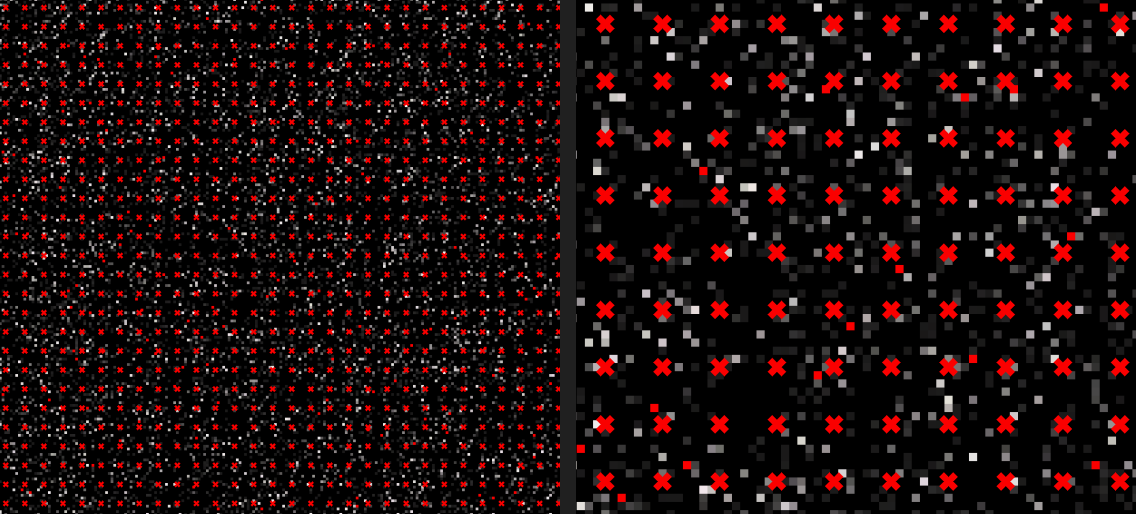
Left, the full canvas; right, a detail of the centre.
Write a Shadertoy shader that draws this pattern.

```glsl
// Grid of bold red crosses over a field of sparse grey square specks on black.

const float PITCH = 0.03405;               // cross spacing, in canvas widths
const vec2 FIRST_CROSS = vec2(0.302, 0.403); // from the top left, in pitches
const float CELLS_PER_PITCH = 7.0;
const float CROSS_SIZE = 0.325;            // in pitches
const vec3 RED = vec3(0.98, 0.0, 0.0);

float hash(vec2 p, float seed) {
    vec3 q = fract(vec3(p.xyx + seed * 17.3) * 0.1031);
    q += dot(q, q.yzx + 33.33);
    return fract((q.x + q.y) * q.z);
}

float valueNoise(vec2 p, float seed) {
    vec2 i = floor(p), f = fract(p);
    f = f * f * (3.0 - 2.0 * f);
    float low = mix(hash(i, seed), hash(i + vec2(1, 0), seed), f.x);
    float high = mix(hash(i + vec2(0, 1), seed), hash(i + vec2(1, 1), seed), f.x);
    return mix(low, high, f.y);
}

// Share of lit specks: uneven between columns and in broad patches
float speckDensity(vec2 cell) {
    float columns = 0.6 + 0.8 * valueNoise(vec2(cell.x / 3.0, 4.0), 1.0);
    float patches = 0.7 + 0.6 * valueNoise(cell / 7.0, 2.0);
    return 0.19 * columns * patches;
}

// Mostly dim greys, a few near white, and rare red cells
vec3 speckColor(vec2 cell) {
    cell += 50.0;
    float lit = step(hash(cell, 3.0), speckDensity(cell));
    float grey = 0.1 + 0.85 * pow(hash(cell, 4.0), 4.0);
    vec3 tint = 1.0 - 0.05 * vec3(0.0, hash(cell, 5.0), hash(cell, 6.0));
    return mix(lit * grey * tint, RED, step(hash(cell, 7.0), 0.0025));
}

// Square cells centred on whole numbers, blended only across their borders
vec3 speckField(vec2 p, float pixel) {
    vec2 i = floor(p);
    vec2 t = clamp((fract(p) - 0.5) / pixel + 0.5, 0.0, 1.0);
    vec3 top = mix(speckColor(i), speckColor(i + vec2(1, 0)), t.x);
    vec3 bottom = mix(speckColor(i + vec2(0, 1)), speckColor(i + vec2(1, 1)), t.x);
    return mix(top, bottom, t.y);
}

float boxDistance(vec2 p, vec2 halfSize) {
    vec2 d = abs(p) - halfSize;
    return length(max(d, 0.0)) + min(max(d.x, d.y), 0.0);
}

// Two diagonal bars that fill a square of the given size
float crossDistance(vec2 p, float size) {
    vec2 diagonal = vec2(p.x + p.y, p.x - p.y) * sqrt(0.5);
    vec2 bar = size * sqrt(0.5) * vec2(0.75, 0.25);
    return min(boxDistance(diagonal, bar), boxDistance(diagonal, bar.yx));
}

void mainImage(out vec4 fragColor, in vec2 fragCoord) {
    // Grid coordinates run down from the top left, one unit per cross
    vec2 fromTop = vec2(fragCoord.x, iResolution.y - fragCoord.y) / iResolution.x;
    vec2 grid = fromTop / PITCH - FIRST_CROSS;
    float pixel = 1.0 / (iResolution.x * PITCH);

    vec3 color = speckField(grid * CELLS_PER_PITCH, pixel * CELLS_PER_PITCH);

    vec2 local = fract(grid + 0.5) - 0.5;
    float coverage = clamp(0.5 - crossDistance(local, CROSS_SIZE) / pixel, 0.0, 1.0);
    color = mix(color, RED, coverage);

    fragColor = vec4(color, 1.0);
}
```
